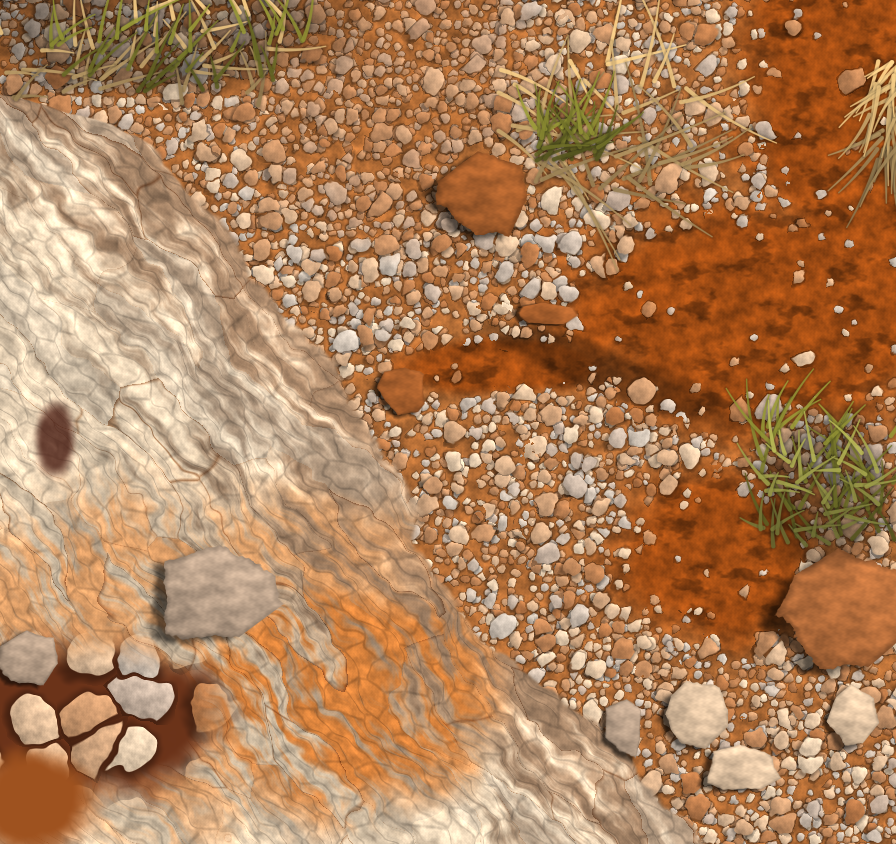
This texture is drawn by a Shadertoy shader. Its source:

```glsl
// Sunlit hillside: a pale layered rock slab beside rust soil, pebbles and grass.
// Stones and cracks use cellular noise, grain uses layered sines, and
// boulders and grass blades use distance functions.
const vec2 SUN = vec2(.6, .8);

vec2 hash2(vec2 p) {
  vec3 q = fract(p.xyx * vec3(.1031, .103, .0973));
  q += dot(q, q.yzx + 33.33);
  return fract((q.xx + q.yz) * q.zy);
}

float waves(vec2 p) {
  float sum = 0., amp = .5;
  for (int i = 0; i < 5; i++) {
    p = mat2(.8, .6, -.6, .8) * p * 1.75 + 2.1;
    sum += amp * sin(p.x + 1.4 * sin(p.y));
    amp *= .65;
  }
  return sum;
}

// Nearest distance, gap to the next, cell id; also the way to the centre
vec4 cell(vec2 p, out vec2 toCentre) {
  vec2 base = floor(p), id = base;
  float near = 9., next = 9.;
  toCentre = vec2(0);
  for (int k = 0; k < 9; k++) {
    vec2 g = base + vec2(k % 3 - 1, k / 3 - 1);
    vec2 v = g + .12 + .76 * hash2(g) - p;
    float d = length(v);
    if (d < near) { next = near; near = d; id = g; toCentre = v; }
    else next = min(next, d);
  }
  return vec4(near, next - near, id);
}

float blob(vec2 p, float x, float y, float w, float h) {
  return 1. - smoothstep(.65, 1.2, length((p - vec2(x, y)) / vec2(w, h)) + .12 * waves(p * 14.));
}

float bareSoil(vec2 p) {
  float b = max(blob(p, .9, .63, .26, .15), blob(p, 1.02, .88, .16, .24));
  return max(b, max(blob(p, .85, .34, .13, .11), blob(p, .6, .565, .13, .035)));
}

// Positive inside the slab
float slab(vec2 p) {
  float edge = .83 - .78 * p.y - .17 * smoothstep(.82, .92, p.y);
  edge -= .075 * exp(-pow((p.y - .29) / .12, 2.));
  return edge - p.x + .012 * waves(p * 16.);
}

void pebbles(inout vec3 col, vec2 p, float scale, float amount) {
  vec2 v;
  vec4 c = cell(p * scale + .16 * waves(p * scale), v);
  vec2 h = hash2(c.zw + scale), centre = p + v / scale;
  float here = step(h.x, (amount + .2 * waves(centre * 9.)) * (1. - .96 * bareSoil(centre)));
  float inside = min(c.y * .55 - .04, mix(.32, .58, h.y) - c.x);
  col *= 1. - .36 * here * smoothstep(-.2, .04, inside + .1 * dot(v, SUN));
  float tone = fract(h.y * 7.3 + h.x * 3.1), aa = scale / iResolution.y;
  vec3 tint = mix(vec3(.72, .46, .27), vec3(.92, .82, .7), tone);
  tint = mix(tint, vec3(.78, .75, .72), .7 * step(.72, fract(tone * 9.7)));
  tint = mix(tint, vec3(.72, .49, .32), .55 * blob(p, .46, .9, .18, .19));
  tint *= 1. - .4 * dot(v, SUN) + .1 * waves(p * 120.);
  col = mix(col, tint, here * smoothstep(-.5 * aa, aa, inside));
}

float polygon(vec2 q, float seed) {
  float d = 0.;
  for (int i = 0; i < 7; i++) {
    vec2 h = hash2(vec2(i, seed));
    float a = .898 * (float(i) + .6 * h.x);
    d = max(d, dot(q, vec2(cos(a), sin(a))) / (.8 + .3 * h.y));
  }
  return 1. - d;
}

void boulder(inout vec3 col, vec2 p, float x, float y, float w, float h, vec3 tint) {
  vec2 q = (p - vec2(x, y)) / vec2(w, h) + .06 * waves(p * 45.);
  float seed = floor(x * 90.), inside = polygon(q, seed);
  col *= 1. - .6 * smoothstep(-.1, .15, polygon(q + vec2(.2, .1), seed));
  tint *= .98 + .13 * dot(q, SUN) + .13 * waves(p * vec2(55, 90));
  tint *= .8 + .2 * smoothstep(0., .15, inside);
  col = mix(col, tint, smoothstep(0., 1.5, inside * min(w, h) * iResolution.y));
}

// Blades rise from scattered roots, fan about a heading and bow sideways
void tuft(inout vec3 col, vec2 p, vec2 root, vec2 spread, float heading, float fan, float len, vec3 tint) {
  for (int i = 0; i < 40; i++) {
    vec2 h = hash2(vec2(i, heading * 70.)), k = hash2(vec2(fan * 90., i));
    float a = heading + fan * (h.x - .5), l = len * (.35 + .65 * h.y);
    vec2 dir = vec2(cos(a), sin(a)), q = p - root - spread * (k * 2. - 1.);
    float t = clamp(dot(q, dir) / l, 0., 1.);
    q -= dir * l * t + vec2(-dir.y, dir.x) * (k.x - .5) * .4 * l * t * t;
    float d = length(q) - .0024 * (1. - .75 * t);
    col *= .84 + .16 * smoothstep(0., .004, d);
    col = mix(col, tint * (.65 + .6 * k.y), .9 - .9 * smoothstep(-.6, .9, d * iResolution.y));
  }
}

vec3 slabColour(vec2 p, float depth) {
  vec2 v, r = vec2(dot(p, vec2(.66, -.75)), dot(p, vec2(.75, .66))) + .016 * waves(p * 10.);
  vec4 block = cell(r * vec2(7, 24), v), chip = cell(r * vec2(22, 56), v);
  float tone = hash2(block.zw).x, grain = waves(r * vec2(14, 75));
  vec3 col = mix(vec3(.74, .59, .46), vec3(.95, .86, .74), smoothstep(0., .28, depth + .14 * grain));
  col = mix(col, vec3(.7, .65, .58), .45 * step(.72, tone));
  float rust = max(blob(p, .4, .18, .2, .15), .65 * blob(p, .22, .22, .36, .22));
  col = mix(col, vec3(.78, .47, .22), rust * smoothstep(-.4, 1., grain + tone));
  col *= .92 + .13 * tone + .17 * grain;
  col *= mix(vec3(.74, .62, .52), vec3(1), smoothstep(0., .07, block.y + .1 * tone));
  return col * (.85 + .15 * smoothstep(0., .16, chip.y)) * (1. + .1 * waves(p * 110.));
}

void mainImage(out vec4 fragColor, in vec2 fragCoord) {
  vec2 p = fragCoord / iResolution.y;
  float depth = slab(p), bare = bareSoil(p);
  // Rippled soil and three sizes of pebble
  vec3 col = mix(vec3(.69, .42, .21), vec3(.63, .3, .08), bare);
  col *= 1. + .12 * waves(p * vec2(22, 45)) + .16 * waves(p * 95.);
  col *= 1. - .3 * bare * smoothstep(.2, .8, waves(p * vec2(28, 50) + 4.));
  col *= 1. - .35 * blob(p + vec2(0, .35 * p.x - .25), .72, .56, .15, .03);
  for (float i = 0.; i < 3.; i++) pebbles(col, p, 88. * pow(.64, i), .75 - .2 * i);
  // Slab, then rubble over dark gaps
  col = mix(col, slabColour(p, depth), smoothstep(-.004, .006, depth));
  vec3 rubble = vec3(.42, .2, .1);
  pebbles(rubble, p, 15., .9);
  col = mix(col, rubble, blob(p, .1, .15, .17, .1));
  col = mix(col, vec3(.28, .11, .07), .8 * blob(p, .065, .48, .025, .045));
  col = mix(col, vec3(.62, .32, .12), blob(p, .04, .05, .08, .06));
  // Boulders
  vec3 rust = vec3(.67, .38, .18), cream = vec3(.9, .78, .65), grey = vec3(.73, .63, .54);
  boulder(col, p, .572, .77, .054, .054, rust);
  boulder(col, p, .648, .628, .035, .014, rust);
  boulder(col, p, .478, .537, .03, .027, rust);
  boulder(col, p, 1., .275, .08, .075, rust + .06);
  boulder(col, p, .828, .155, .036, .041, cream);
  boulder(col, p, 1.01, .15, .029, .039, cream);
  boulder(col, p, .877, .088, .044, .026, cream);
  boulder(col, p, .74, .137, .022, .036, grey);
  boulder(col, p, .255, .29, .073, .055, grey);
  boulder(col, p, .035, .22, .036, .034, grey);
  // Grass
  col *= 1. - .35 * max(blob(p, .97, .42, .08, .1), blob(p, .17, .97, .24, .08));
  vec3 straw = vec3(.84, .7, .46), green = vec3(.5, .5, .18);
  tuft(col, p, vec2(.17, .93), vec2(.18, .06), 1., 2.6, .09, straw);
  tuft(col, p, vec2(.21, .93), vec2(.15, .04), 1.3, 1.6, .08, green);
  tuft(col, p, vec2(.71, .85), vec2(.12, .09), .5, 3.4, .16, straw);
  tuft(col, p, vec2(.67, .83), vec2(.04, .02), 1.2, 2.2, .08, green);
  tuft(col, p, vec2(1.05, .87), vec2(.02, .06), 4.2, 1.4, .09, straw);
  tuft(col, p, vec2(.98, .43), vec2(.08, .07), 1.5, 1.9, .1, green);
  tuft(col, p, vec2(.97, .41), vec2(.08, .06), 1.4, 3.5, .06, green + .1);
  fragColor = vec4(clamp(col, 0., 1.), 1);
}
```
